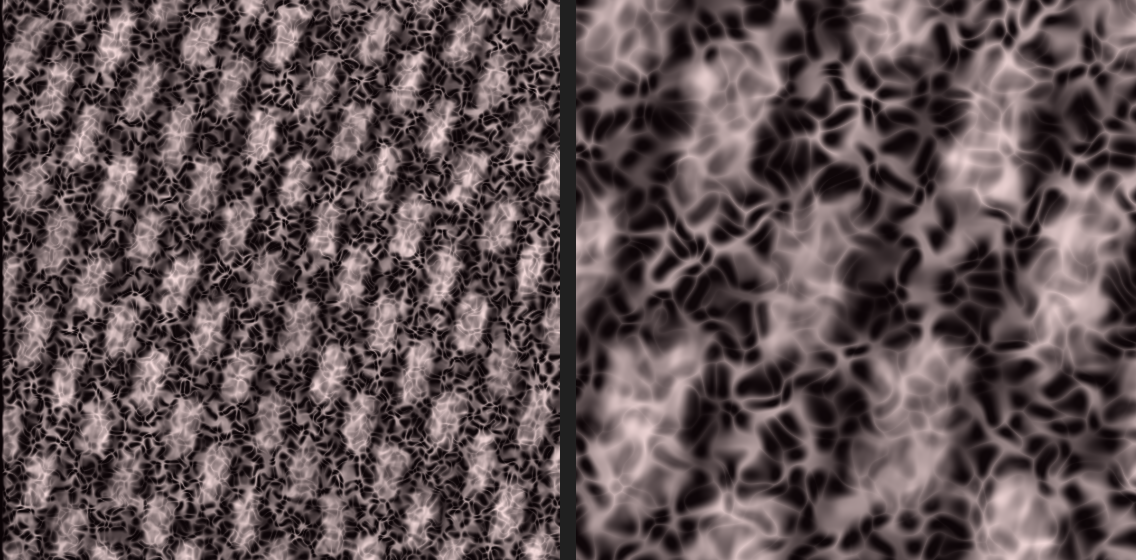
Left: the whole. Right: its middle third, enlarged.
Give the GLSL for this texture, as a Shadertoy shader.

```glsl
// Coarse woven wool: slanted pale stitches on a dark, pitted, fibrous ground.

// Weave lattice, in canvas heights
const vec2 LATTICE_ORIGIN = vec2(0.5234, 0.6745);
const vec2 STEP_ACROSS = vec2(0.1569, 0.0043);
const vec2 STEP_DOWN = vec2(0.0550, -0.0848);

// Stitch shape
const vec2 STITCH_HALF = vec2(0.0225, 0.048);
const float STITCH_ROUND = 0.019;
const float STITCH_SOFT = 0.011;
const float STITCH_JITTER = 0.007;
const float SLANT_BOTTOM = 0.10;
const float SLANT_TOP = 0.36;
const float FRAY = 0.024;

// Wool surface
const float PIT_FREQ = 72.0;
const float WOOL_FREQ = 48.0;
const float CLUMP_FREQ = 20.0;
const float GAP_SHADE = 0.62;
const float EDGE_WIDTH = 0.006;

// Colours
const vec3 DARK_WOOL = vec3(0.04, 0.01, 0.02);
const vec3 PALE_WOOL = vec3(0.95, 0.85, 0.85);

vec2 hash22(vec2 p) {
    vec3 h = fract(p.xyx * vec3(0.1031, 0.1030, 0.0973));
    h += dot(h, h.yzx + 33.33);
    return fract((h.xx + h.yz) * h.zy);
}

float valueNoise(vec2 p) {
    vec2 i = floor(p), f = fract(p);
    f = f * f * (3.0 - 2.0 * f);
    float low = mix(hash22(i).x, hash22(i + vec2(1, 0)).x, f.x);
    float high = mix(hash22(i + vec2(0, 1)).x, hash22(i + vec2(1, 1)).x, f.x);
    return mix(low, high, f.y);
}

float woolNoise(vec2 p) {
    return 0.6 * valueNoise(p) + 0.4 * valueNoise(p * 2.1 + 17.3);
}

// Distance to the nearest scattered pit: low in pits, high on fibres
float pitDistance(vec2 p) {
    vec2 cell = floor(p);
    float nearest = 4.0;
    for (int y = -1; y <= 1; y++)
    for (int x = -1; x <= 1; x++) {
        vec2 id = cell + vec2(x, y);
        vec2 toPit = id + hash22(id + 91.0) - p;
        nearest = min(nearest, dot(toPit, toPit));
    }
    return sqrt(nearest);
}

// x: stitch coverage, y: shadow in the gaps beside stitches, z: brightness
vec3 stitches(vec2 p, float fray) {
    vec2 base = round(inverse(mat2(STEP_ACROSS, STEP_DOWN)) * (p - LATTICE_ORIGIN));
    float slant = mix(SLANT_BOTTOM, SLANT_TOP, p.y);
    vec3 result = vec3(0.0, 0.0, 1.0);
    for (int y = -1; y <= 1; y++)
    for (int x = -1; x <= 1; x++) {
        vec2 id = base + vec2(x, y);
        vec2 vary = hash22(id + 40.0) - 0.5;
        vec2 shape = hash22(id + 73.0) - 0.5;
        vec2 center = LATTICE_ORIGIN + STEP_ACROSS * id.x + STEP_DOWN * id.y;
        vec2 q = p - center - vary * STITCH_JITTER;
        q.x -= (slant + 0.12 * shape.x) * q.y;
        vec2 halfSize = STITCH_HALF * (1.0 + vec2(0.22, 0.16) * shape);
        vec2 corner = max(abs(q) - halfSize + STITCH_ROUND, 0.0);
        float d = length(corner) - STITCH_ROUND + fray;
        float cover = smoothstep(STITCH_SOFT, -STITCH_SOFT, d);
        float side = (abs(q.x) - 0.036) / 0.014;
        float gap = exp(-side * side) * smoothstep(0.055, 0.015, abs(q.y));
        if (cover > result.x) result.z = 1.0 + 0.2 * vary.y;
        result.x = max(result.x, cover);
        result.y = max(result.y, gap);
    }
    return result;
}

void mainImage(out vec4 fragColor, in vec2 fragCoord) {
    vec2 p = fragCoord / iResolution.y;

    // Fibres curl around pits; a warp keeps them irregular
    vec2 warp = vec2(valueNoise(p * 60.0), valueNoise(p * 60.0 + 50.0)) - 0.5;
    float net = smoothstep(0.12, 0.75, pitDistance(p * PIT_FREQ + warp * 1.3));
    float wool = smoothstep(0.2, 0.8, woolNoise(p * WOOL_FREQ));
    float clump = smoothstep(0.2, 0.8, woolNoise(p * CLUMP_FREQ + 8.0));
    vec2 along = vec2(p.x - 0.25 * p.y, p.y * 0.45);
    float streak = smoothstep(0.15, 0.85, woolNoise(along * 95.0 + 31.0));

    vec3 weave = stitches(p, (woolNoise(p * 42.0 + 5.0) - 0.5) * FRAY);

    // Dark ground with deeper gaps, then the pale stitches over it
    float ground = 0.80 * net * mix(0.35, 1.0, 0.6 * wool + 0.4 * clump) + 0.02;
    ground *= 1.0 - GAP_SHADE * weave.y * mix(1.0, 0.5, clump);
    float stitch = mix(0.34, 1.0, 0.4 * net + 0.35 * streak + 0.25 * wool) * weave.z;
    float tone = mix(ground, stitch, weave.x);

    // Dark selvage along the left side
    tone *= smoothstep(0.4 * EDGE_WIDTH, 1.4 * EDGE_WIDTH, p.x + 0.002 * (wool - 0.5));

    fragColor = vec4(mix(DARK_WOOL, PALE_WOOL, clamp(tone, 0.0, 1.0)), 1.0);
}
```
